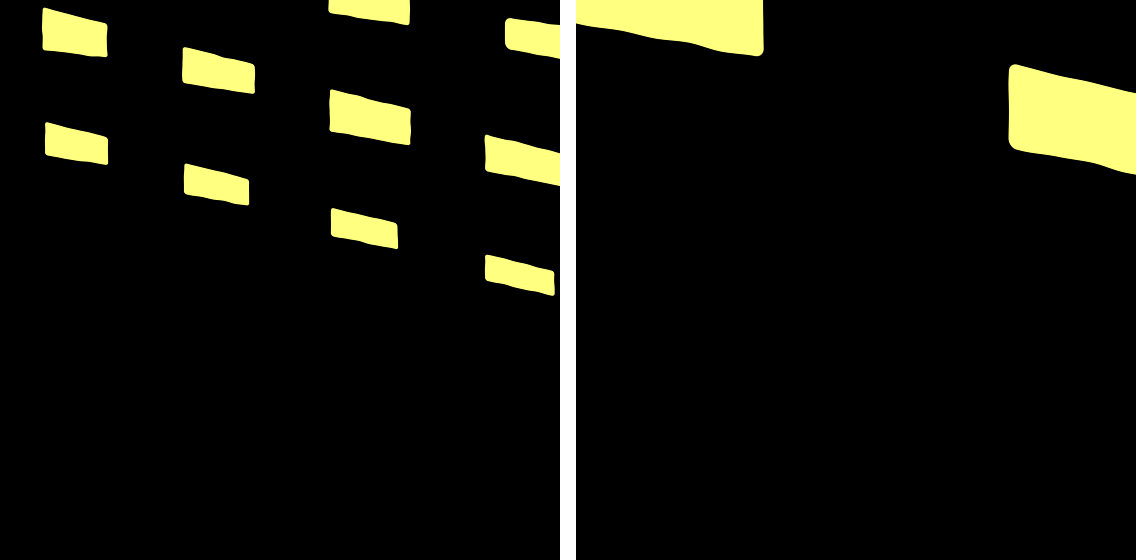
Left, the full canvas; right, a detail of the centre.
This texture map is drawn by a Shadertoy shader. Its source:

```glsl
float hash(vec2 p) {
    return fract(sin(dot(p, vec2(127.1, 311.7))) * 43758.5453);
}

// Smooth one-dimensional noise, a separate strand for each seed
float wobble(float t, float seed) {
    float cell = floor(t);
    float f = fract(t);
    return mix(hash(vec2(cell, seed)), hash(vec2(cell + 1.0, seed)), f * f * (3.0 - 2.0 * f)) - 0.5;
}

// Signed distance to a slanted pane, with y running downward
float pane(vec2 p, float col, float row) {
    bool topRow = row < 0.5;
    bool lowRow = row > 1.5;
    float seed = col + 7.0 * row;

    // Pitch grows gently to the right, following the receding wall
    vec2 corner = vec2(0.078 + col * (0.242 + 0.0069 * col),
                       0.013 + col * (0.0677 + 0.0026 * col));
    corner.x += 0.0052 * (1.0 - col / 3.0) * (row - 1.5);
    corner.y += (row - 1.0) * (0.2044 + 0.0033 * col);

    // Upper rows alternate in height, the lowest row shrinks to the right
    float alternate = 1.0 - 2.0 * mod(col, 2.0);
    float width = lowRow ? 0.112 + 0.0039 * col : min(0.116 + 0.0143 * col, 0.146);
    float height = lowRow ? 0.060 - 0.0046 * col : 0.0703 + 0.0052 * alternate;
    float topSlope = 0.25;
    float bottomSlope = 0.10 + 0.025 * col + 0.03 * row;
    float inset = 0.0;
    if (topRow && col > 2.5) {
        inset = 0.0365;
        height -= 0.009;
        topSlope = 0.15;
    }

    // Slightly uneven edges
    vec2 q = p - corner;
    float top = topSlope * q.x + 0.002 * wobble(p.x * 50.0, seed);
    float bottom = height + bottomSlope * q.x + 0.002 * wobble(p.x * 50.0, seed + 31.0);
    float side = 0.002 * wobble(p.y * 60.0, seed + 63.0);
    float dx = max(inset - q.x, q.x - width) + side;
    float dy = max(top - q.y, q.y - bottom) * 0.97;

    // Rounded corners
    float radius = inset > 0.0 ? 0.012 : 0.005;
    vec2 d = vec2(dx, dy) + radius;
    return length(max(d, 0.0)) + min(max(d.x, d.y), 0.0) - radius;
}

void mainImage(out vec4 fragColor, in vec2 fragCoord) {
    vec2 p = fragCoord / iResolution.xy;
    p.y = 1.0 - p.y;

    // Nearest pane in the skewed grid
    float dist = 1.0;
    for (int row = 0; row < 3; row++) {
        for (int col = 0; col < 4; col++) {
            dist = min(dist, pane(p, float(col), float(row)));
        }
    }

    // Lit panes on black
    float edge = 0.6 / iResolution.y;
    float lit = 1.0 - smoothstep(-edge, edge, dist);
    fragColor = vec4(vec3(1.0, 1.0, 0.5) * lit, 1.0);
}
```
